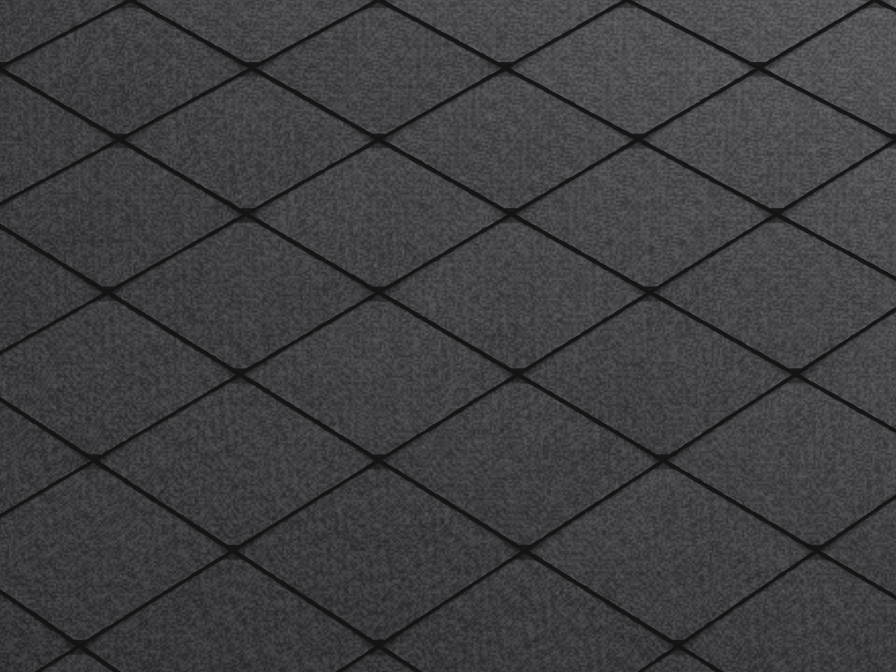
Give the GLSL for this texture, as a WebGL 1 fragment shader.

```glsl
precision highp float;

uniform vec2 u_resolution;

const vec3 GRANULE_TINT = vec3(0.985, 0.99, 1.03);
const vec3 GAP_COLOR = vec3(0.075, 0.075, 0.077);

float hash(vec2 p) {
  return fract(sin(dot(p, vec2(127.1, 311.7))) * 43758.5453);
}

float valueNoise(vec2 p) {
  vec2 cell = floor(p);
  vec2 f = fract(p);
  f = f * f * (3.0 - 2.0 * f);
  float low = mix(hash(cell), hash(cell + vec2(1.0, 0.0)), f.x);
  float high = mix(hash(cell + vec2(0.0, 1.0)), hash(cell + 1.0), f.x);
  return mix(low, high, f.y);
}

// Width of one shingle, growing toward the viewer at the bottom
float shingleWidth(float y) {
  return 0.3691 + 0.0795 * (1.0 - y);
}

// Perspective roof plane, with the two diagonal seam directions as axes
vec2 roofCoords(vec2 pos, float width) {
  float across = (pos.x - 0.5642) / width;
  float down = 46.61 - 17.193 / width;
  return vec2(0.5 * down + across, 0.5 * down - across);
}

// Seam coordinate change per unit of canvas height
float seamScale(float width) {
  return length(vec2(1.0, 0.683 / width)) / width;
}

float band(float dist, float width, float blur) {
  return 1.0 - smoothstep(width - blur, width + blur, dist);
}

// Fine mineral grain, centered on zero
float granules(vec2 pos) {
  float fine = valueNoise(pos * 330.0) - 0.5;
  float coarse = valueNoise(pos * 170.0 + 37.0) - 0.5;
  float blotch = valueNoise(pos * vec2(14.0, 42.0)) - 0.5;
  float speck = smoothstep(0.82, 1.0, valueNoise(pos * 290.0 + 91.0));
  return 0.115 * fine + 0.045 * coarse + 0.012 * blotch + 0.05 * speck;
}

// Light falls from the upper right
float roofLight(vec2 uv) {
  return 0.213 + 0.02 * uv.x + 0.035 * uv.y + 0.07 * uv.x * uv.y;
}

// Soft shade under the overlying shingles, wider near their lower tips
float castShade(vec2 local, float scale) {
  vec2 dist = local / scale;
  vec2 reach = vec2(0.009) + 0.010 * pow(local.yx, vec2(7.0));
  vec2 shade = 1.0 - smoothstep(vec2(0.0), reach, dist);
  return max(shade.x, shade.y);
}

// Dark gap along the upper edges, with a blunt lower tip
float gapMask(vec2 local, float scale, float rough, float pixel) {
  vec2 upper = local / scale + rough;
  vec2 lower = (1.0 - local) / scale + rough;
  float gap = max(band(upper.x, 0.0044, pixel), band(upper.y, 0.0056, pixel));
  float rim = band(min(lower.x, lower.y), 0.0006, pixel);
  float tip = band((2.0 - local.x - local.y) / scale, 0.011, pixel);
  return max(max(gap, rim), tip);
}

void main() {
  vec2 pos = gl_FragCoord.xy / u_resolution.y;
  vec2 uv = gl_FragCoord.xy / u_resolution;
  float pixel = 0.8 / u_resolution.y;

  float width = shingleWidth(pos.y);
  float scale = seamScale(width);
  vec2 seam = roofCoords(pos, width);
  vec2 tile = floor(seam);
  vec2 local = fract(seam);

  // Shingle surface with slight differences between pieces
  float tone = roofLight(uv) + 0.016 * (hash(tile) - 0.5);
  tone += 0.012 * (0.5 - 0.5 * (local.x + local.y));
  tone += granules(pos) * (0.75 + tone);

  // Worn light edge above each seam
  float edgeDist = min(1.0 - local.x, 1.0 - local.y) / scale;
  float wear = valueNoise(pos * 120.0 + 13.0);
  tone += 0.035 * wear * wear * band(edgeDist, 0.003, 0.002);

  // Exposed overlap patch below each tip
  float patchMask = band((local.x + local.y) / scale, 0.027, 0.003);
  tone *= 1.0 - 0.35 * patchMask;
  tone *= 1.0 - 0.55 * castShade(local, scale);

  float rough = 0.0016 * (valueNoise(pos * 150.0) - 0.5);
  float gap = gapMask(local, scale, rough, pixel);
  vec3 color = mix(tone * GRANULE_TINT, GAP_COLOR, 0.92 * gap);
  gl_FragColor = vec4(clamp(color, 0.0, 1.0), 1.0);
}
```
